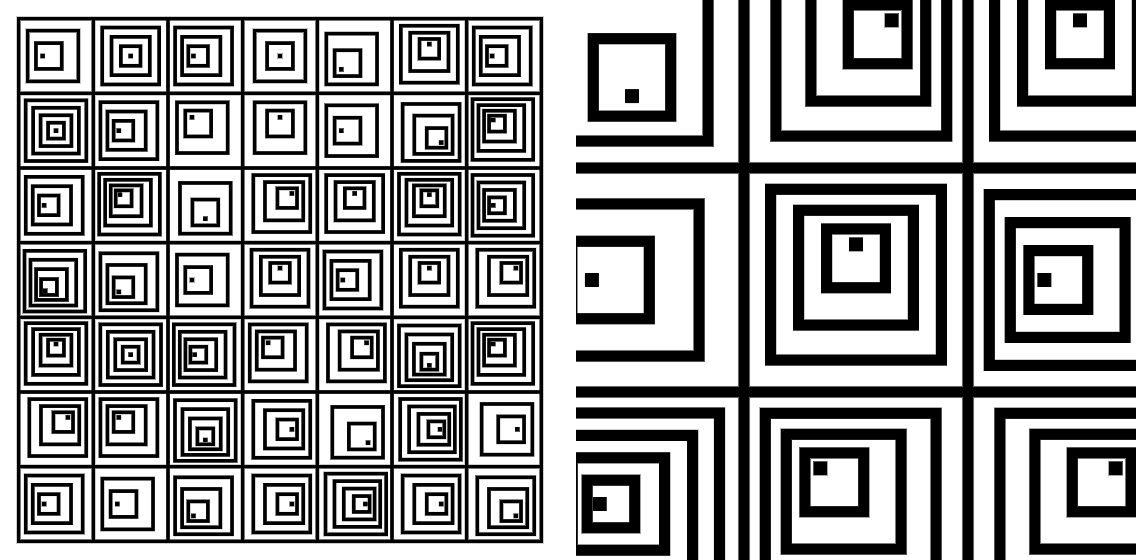
Left: the whole. Right: its middle third, enlarged.
Reproduce this pattern procedurally as a Shadertoy shader.

```glsl
const float GRID = 7.0;              // tiles per side
const float CANVAS_IN_TILES = 7.5;   // tiles plus outer margin
const float STROKE = 0.05;           // line width, in tiles
const float CORE = 0.0125;           // innermost square, in tiles
const vec3 PAPER = vec3(1.0);
const vec3 INK = vec3(0.0);

// Three independent random values in [0, 1) per tile
vec3 hash3(uvec3 v) {
    v = v * 1664525u + 1013904223u;
    v.x += v.y * v.z; v.y += v.z * v.x; v.z += v.x * v.y;
    v ^= v >> 16u;
    v.x += v.y * v.z; v.y += v.z * v.x; v.z += v.x * v.y;
    return vec3(v >> 8u) / 16777216.0;
}

// Signed distance to a square outline with mitred corners
float squareOutline(vec2 p, float size, float stroke) {
    vec2 a = abs(p);
    return abs(max(a.x, a.y) - 0.5 * size) - 0.5 * stroke;
}

// Shrinking squares whose centres slide along the drift direction
float nestedSquares(vec2 p, float steps, vec2 drift, float stroke, float core) {
    float size = 1.0;
    vec2 center = vec2(0.0);
    float d = squareOutline(p, size, stroke);
    for (float level = steps - 1.0; level >= 0.0; level--) {
        float innerSize = level / steps + core;
        center += drift * 0.5 * (size - innerSize) / (level + 2.0);
        size = innerSize;
        d = min(d, squareOutline(p - center, size, stroke));
    }
    return d;
}

void mainImage(out vec4 fragColor, in vec2 fragCoord) {
    float pixel = CANVAS_IN_TILES / min(iResolution.x, iResolution.y);
    vec2 p = (fragCoord - 0.5 * iResolution.xy) * pixel + 0.5 * GRID;

    // Edge tiles also own the outer half of the frame
    vec2 tile = clamp(floor(p), 0.0, GRID - 1.0);
    vec2 local = p - tile - 0.5;

    // Each tile picks 3 to 5 steps and one of nine directions
    vec3 choice = floor(hash3(uvec3(tile, 11.0)) * 3.0);
    float d = nestedSquares(local, choice.z + 3.0, choice.xy - 1.0, STROKE, CORE);

    float coverage = clamp(0.5 - d / pixel, 0.0, 1.0);
    fragColor = vec4(mix(PAPER, INK, coverage), 1.0);
}
```
